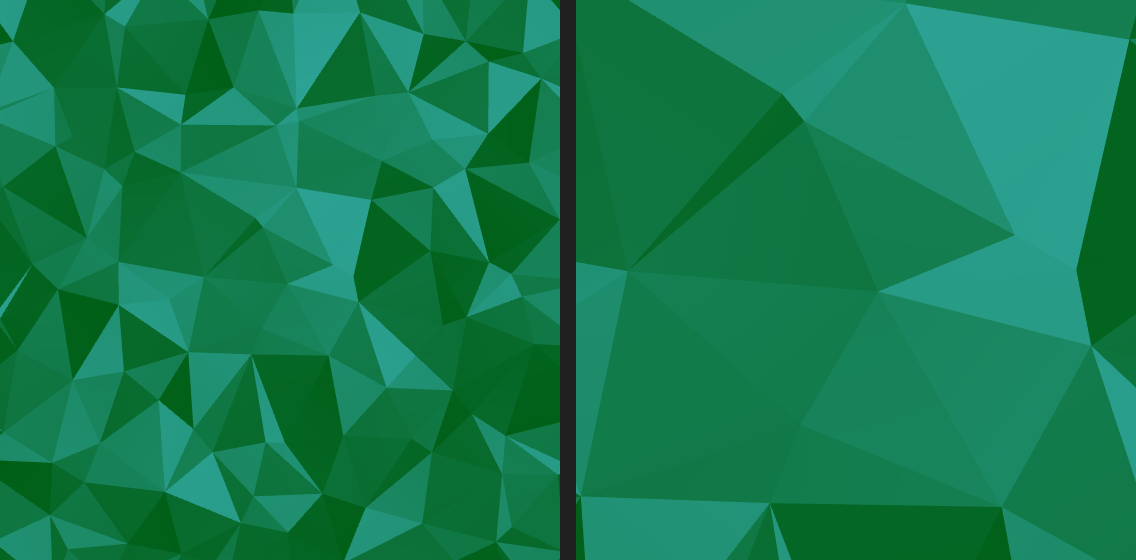
Left: the whole. Right: its middle third, enlarged.
A WebGL 1 fragment shader for this background:

```glsl
precision highp float;

// Low-poly wall of flat green and teal triangles, lighter around a glow above the middle.
// Scattered sites are joined by a weighted Delaunay triangulation: each sample
// pivots from a huge triangle down to the lowest lifted facet that encloses it.

uniform vec2 u_resolution;

#define CELLS 10.0              // sites along the canvas height
#define WEIGHT 0.42             // random lift of sites, gives slivers and gaps
#define SEED vec2(37.0, 61.0)
#define DARK vec3(0.010, 0.390, 0.120)
#define LIGHT vec3(0.170, 0.630, 0.570)
#define GLOW_CENTER vec2(0.52, 0.65)
#define GLOW_RADIUS 0.25
#define TILT 0.045              // shade change across one facet

const int SIDE = 7;
const int SITES = 49;
const int MAX_PIVOTS = 16;

// Each site: position relative to the pixel, random weight, integer label.
vec4 sites[SITES];

vec4 hash4(vec2 c) {
  vec4 p = fract(c.xyxy * vec4(0.1031, 0.1030, 0.0973, 0.1099));
  p += dot(p, p.wzxy + 33.33);
  return fract((p.xxyz + p.yzzw) * p.zywx);
}

float cross2(vec2 a, vec2 b) {
  return a.x * b.y - a.y * b.x;
}

void scatterSites(vec2 pos) {
  vec2 home = floor(pos);
  for (int i = 0; i < SITES; i++) {
    float k = float(i);
    float row = floor((k + 0.5) / float(SIDE));
    vec2 cell = home + vec2(k - row * float(SIDE), row) - floor(float(SIDE) * 0.5);
    vec4 rnd = hash4(cell + SEED);
    sites[i] = vec4(cell + rnd.xy - pos, WEIGHT * rnd.z, floor(rnd.w * 8191.0));
  }
}

// Site seen from the sample, lifted onto a paraboloid.
vec4 lifted(vec4 site, vec2 offset) {
  vec2 q = site.xy - offset;
  return vec4(q, dot(q, q) + site.z, site.w);
}

// Maps an even random value to a position on the colour ramp.
float toneCurve(float u) {
  return max(-0.06 + 0.82 * u + 0.25 * pow(u, 6.0), -0.05);
}

vec3 facetColor(vec4 a, vec4 b, vec4 c, vec2 pos) {
  vec2 center = (a.xy + b.xy + c.xy) / 3.0;
  vec4 rnd = hash4(vec2(a.w + b.w + c.w, 7.0));

  vec2 d = ((pos + center) / CELLS - GLOW_CENTER) / GLOW_RADIUS;
  float glow = exp(-dot(d, d));
  float u = pow(max(rnd.x, 0.001), mix(1.25, 0.25, glow));

  float tone = toneCurve(u) + TILT * dot(rnd.yz * 2.0 - 1.0, -center);
  return mix(DARK, LIGHT, tone);
}

vec3 shadeSample(vec2 pos, vec2 offset) {
  vec4 a = vec4(-20.0, -20.0, 1600.0, 0.0);
  vec4 b = vec4(20.0, -20.0, 1600.0, 0.0);
  vec4 c = vec4(0.0, 20.0, 1600.0, 0.0);

  for (int n = 0; n < MAX_PIVOTS; n++) {
    // Plane through the three lifted corners.
    vec3 ab = b.xyz - a.xyz;
    vec3 ac = c.xyz - a.xyz;
    float area = max(cross2(ab.xy, ac.xy), 1e-6);
    vec2 slope = vec2(ab.z * ac.y - ac.z * ab.y, ab.x * ac.z - ac.x * ab.z) / area;
    float base = a.z - dot(slope, a.xy);

    // Site furthest below that plane.
    float lowest = -2e-4;
    vec4 next = vec4(0.0);
    bool found = false;
    for (int i = 0; i < SITES; i++) {
      vec4 s = lifted(sites[i], offset);
      float gap = s.z - base - dot(slope, s.xy);
      if (gap < lowest) {
        lowest = gap;
        next = s;
        found = true;
      }
    }
    if (!found) break;

    // Swap the corner that keeps the sample inside.
    float sa = cross2(a.xy, next.xy);
    float sb = cross2(b.xy, next.xy);
    float sc = cross2(c.xy, next.xy);
    if (sb >= 0.0 && sa <= 0.0) c = next;
    else if (sc >= 0.0 && sb <= 0.0) a = next;
    else b = next;
  }
  return facetColor(a, b, c, pos + offset);
}

void main() {
  float scale = CELLS / u_resolution.y;
  vec2 pos = gl_FragCoord.xy * scale;
  scatterSites(pos);

  // Four rotated-grid samples smooth the edges.
  vec2 offset = vec2(0.375, 0.125) * scale;
  vec3 color = vec3(0.0);
  for (int i = 0; i < 4; i++) {
    color += shadeSample(pos, offset);
    offset = vec2(-offset.y, offset.x);
  }
  gl_FragColor = vec4(color * 0.25, 1.0);
}
```
